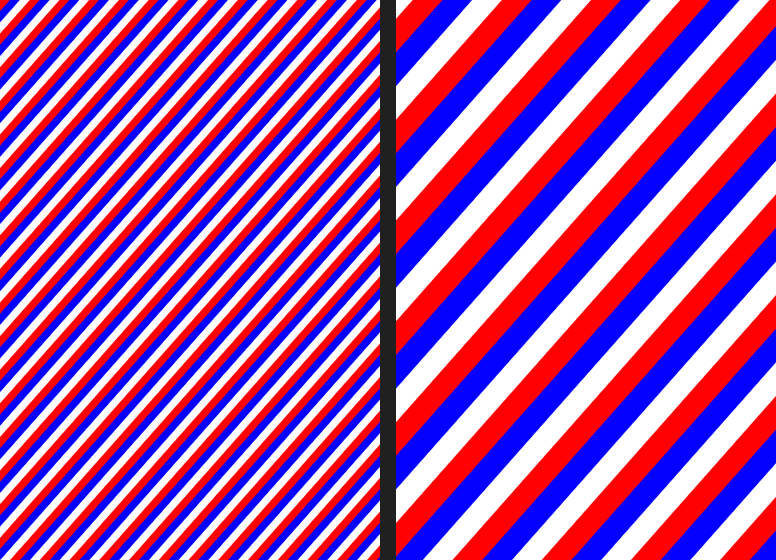
Left, the full canvas; right, a detail of the centre.
Give the GLSL for this pattern, as a Shadertoy shader.

```glsl
// Diagonal stripes of red, blue and white in equal widths, rising to the right.
// A linear phase across the canvas is wrapped to one repeat, and each stripe
// adds its colour by its smoothed coverage of the pixel.

const vec2 REPEATS = vec2(12.78, 16.66);  // repeats across and down the canvas
const float STRIPES = 3.0;                // stripes in one repeat

const vec3 RED   = vec3(1.0, 0.0, 0.01);
const vec3 BLUE  = vec3(0.01, 0.0, 1.0);
const vec3 WHITE = vec3(1.0);

// Coverage of the stripe with the given index; the three sum to one.
float stripeCoverage(float phase, float index, float pixelWidth) {
    float centre = (index + 0.5) / STRIPES;
    float fromCentre = abs(fract(phase - centre + 0.5) - 0.5);
    float edgeDistance = fromCentre - 0.5 / STRIPES;
    return clamp(0.5 - edgeDistance / pixelWidth, 0.0, 1.0);
}

vec3 stripeColour(float phase, float pixelWidth) {
    return RED   * stripeCoverage(phase, 0.0, pixelWidth)
         + BLUE  * stripeCoverage(phase, 1.0, pixelWidth)
         + WHITE * stripeCoverage(phase, 2.0, pixelWidth);
}

void mainImage(out vec4 fragColor, in vec2 fragCoord) {
    // Phase starts at the top left and grows to the right and downward
    vec2 uv = fragCoord / iResolution.xy;
    float phase = dot(vec2(uv.x, 1.0 - uv.y), REPEATS);

    // Width of one pixel in phase units, measured across the stripes
    float pixelWidth = length(REPEATS / iResolution.xy);

    fragColor = vec4(stripeColour(phase, pixelWidth), 1.0);
}
```
